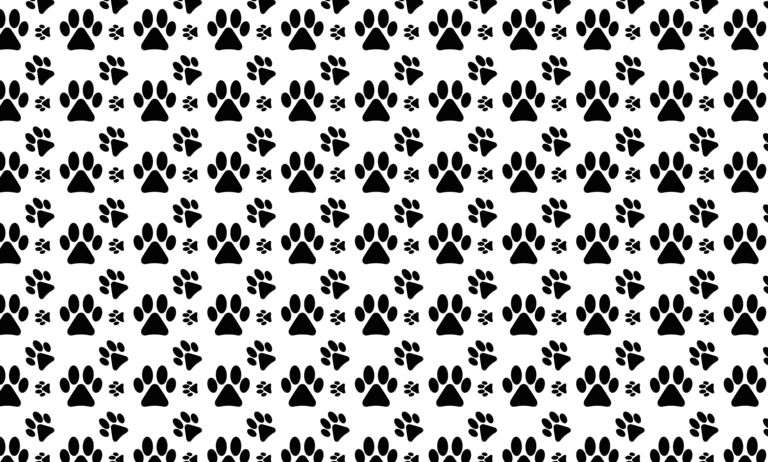
Give the GLSL for this pattern, as a Shadertoy shader.

```glsl
const vec2 REPEATS = vec2(10.41, 6.48);   // tiles across and down the canvas
const vec2 PHASE = vec2(0.098, 0.070);    // large paw centre, in tiles
const vec3 PAPER = vec3(1.0);
const vec3 INK = vec3(0.01);
const float EDGE_PIXELS = 0.9;

// Offsets and sizes are in tile widths, turns in radians
const vec2 MEDIUM_OFFSET = vec2(0.430, 0.422);
const vec2 SMALL_OFFSET = vec2(0.477, -0.042);
const float LARGE_SIZE = 0.289;
const float MEDIUM_SIZE = 0.196;
const float SMALL_SIZE = 0.104;
const float MEDIUM_TURN = 0.72;
const float SMALL_TURN = 1.62;

// Paw proportions, with the half width of the paw as 1
const vec2 INNER_TOE = vec2(0.34, 0.50);
const vec2 INNER_RADII = vec2(0.255, 0.45);
const float INNER_TILT = 0.04;
const vec2 OUTER_TOE = vec2(0.76, 0.02);
const vec2 OUTER_RADII = vec2(0.225, 0.36);
const float OUTER_TILT = 0.25;
const vec2 PAD_APEX = vec2(0.0, -0.15);
const vec2 PAD_SIZE = vec2(0.41, 0.56);   // half base, height
const float PAD_ROUNDING = 0.23;
const float PAD_BEND = 0.25;

vec2 rotate(vec2 p, float angle) {
    float c = cos(angle), s = sin(angle);
    return vec2(c * p.x + s * p.y, c * p.y - s * p.x);
}

float ellipseDistance(vec2 p, vec2 radii) {
    float k = length(p / radii);
    float slope = length(p / (radii * radii));
    return k * (k - 1.0) / max(slope, 1e-3);
}

// Isosceles triangle with its apex at the origin, pointing up
float triangleDistance(vec2 p, vec2 size) {
    p = vec2(abs(p.x), -p.y);
    vec2 side = p - size * clamp(dot(p, size) / dot(size, size), 0.0, 1.0);
    vec2 base = p - vec2(min(p.x, size.x), size.y);
    float d = sqrt(min(dot(side, side), dot(base, base)));
    bool inside = p.x * size.y < p.y * size.x && p.y < size.y;
    return inside ? -d : d;
}

float pawDistance(vec2 p) {
    p.x = abs(p.x);
    float inner = ellipseDistance(rotate(p - INNER_TOE, -INNER_TILT), INNER_RADII);
    float outer = ellipseDistance(rotate(p - OUTER_TOE, -OUTER_TILT), OUTER_RADII);
    vec2 bent = p + vec2(0.0, PAD_BEND * p.x * p.x);
    float pad = triangleDistance(bent - PAD_APEX, PAD_SIZE) - PAD_ROUNDING;
    return min(pad, min(inner, outer));
}

// Nearest copy of one paw in the repeating grid
float pawGrid(vec2 p, vec2 tile, vec2 offset, float size, float turn) {
    p -= offset;
    p -= tile * floor(p / tile + 0.5);
    return size * pawDistance(rotate(p, turn) / size);
}

void mainImage(out vec4 fragColor, in vec2 fragCoord) {
    float pixel = REPEATS.x / iResolution.x;
    vec2 tile = vec2(1.0, iResolution.y * pixel / REPEATS.y);
    vec2 p = fragCoord * pixel - PHASE * tile;

    float d = pawGrid(p, tile, vec2(0.0), LARGE_SIZE, 0.0);
    d = min(d, pawGrid(p, tile, MEDIUM_OFFSET, MEDIUM_SIZE, MEDIUM_TURN));
    d = min(d, pawGrid(p, tile, SMALL_OFFSET, SMALL_SIZE, SMALL_TURN));

    float edge = EDGE_PIXELS * pixel;
    fragColor = vec4(mix(INK, PAPER, smoothstep(-edge, edge, d)), 1.0);
}
```
